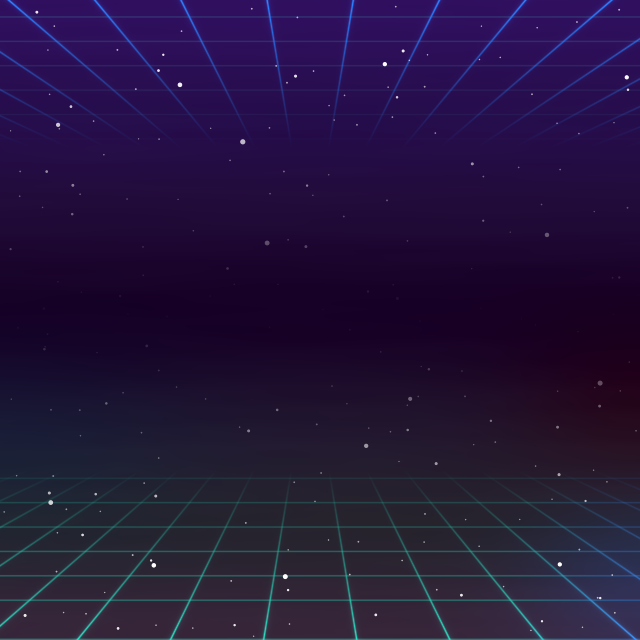
This background is drawn by a Shadertoy shader. Its source:

```glsl
const float ROW_GAP = 0.0381;
const float VANISH_X = 0.4847;
const float DARK_BAND_Y = 0.512;

float hash(vec2 p) {
    vec3 q = fract(vec3(p.xyx) * 0.1031);
    q += dot(q, q.yzx + 33.33);
    return fract((q.x + q.y) * q.z);
}

vec2 gradientAt(vec2 cell) {
    float angle = 6.28318 * hash(cell);
    return vec2(cos(angle), sin(angle));
}

float gradientNoise(vec2 p) {
    vec2 i = floor(p), f = fract(p);
    vec2 w = f * f * f * (f * (f * 6.0 - 15.0) + 10.0);
    vec2 e = vec2(1.0, 0.0);
    float low = mix(dot(gradientAt(i), f), dot(gradientAt(i + e), f - e), w.x);
    float high = mix(dot(gradientAt(i + e.yx), f - e.yx),
                     dot(gradientAt(i + e.xx), f - e.xx), w.x);
    return mix(low, high, w.y);
}

// Vertical colour ramp with soft tints at the sides
vec3 background(vec2 p) {
    vec3 col = mix(vec3(0.215, 0.145, 0.225), vec3(0.150, 0.135, 0.175), smoothstep(0.0, 0.18, p.y));
    col = mix(col, vec3(0.135, 0.095, 0.185), smoothstep(0.18, 0.34, p.y));
    col = mix(col, vec3(0.090, 0.000, 0.145), smoothstep(0.29, 0.51, p.y));
    col = mix(col, vec3(0.130, 0.045, 0.225), smoothstep(0.51, 0.70, p.y));
    col = mix(col, vec3(0.148, 0.050, 0.295), smoothstep(0.66, 0.82, p.y));
    col = mix(col, vec3(0.185, 0.060, 0.370), smoothstep(0.80, 1.0, p.y));

    vec2 left = (p - vec2(0.0, 0.30)) / vec2(0.32, 0.17);
    vec2 right = (p - vec2(1.0, 0.36)) / vec2(0.20, 0.13);
    vec2 corner = (p - vec2(1.0, 0.09)) / vec2(0.18, 0.13);
    col += vec3(-0.035, 0.020, 0.030) * exp(-dot(left, left));
    col += vec3(0.020, -0.045, -0.070) * exp(-dot(right, right));
    col += vec3(0.000, 0.050, 0.130) * exp(-dot(corner, corner));
    return col + 0.008 * gradientNoise(p * vec2(3.0, 45.0));
}

// Distance to rays fanning out from a vanishing point
float rayDistance(vec2 p, vec2 vanish, float spread) {
    vec2 d = p - vanish;
    float depth = max(abs(d.y), 0.001);
    float gap = spread * depth;
    return abs(fract(d.x / gap) - 0.5) * gap / length(vec2(1.0, d.x / depth));
}

float rowDistance(float y, float start) {
    return abs(fract((y - start) / ROW_GAP + 0.5) - 0.5) * ROW_GAP;
}

float stroke(float dist, float halfWidth, float pixel) {
    return 1.0 - smoothstep(halfWidth - pixel, halfWidth + pixel, dist);
}

// Thin core plus halo
vec3 addNeon(vec3 col, vec3 tint, float dist, float strength, float pixel) {
    float core = stroke(dist, 0.0012, pixel);
    float halo = exp(-dist / 0.003);
    col = mix(col, tint, core * strength);
    return col + tint * halo * strength * strength * 0.25;
}

// One jittered dot per occupied cell
float starLayer(vec2 p, float cells, float density, float radius, float seed, float pixel) {
    vec2 cell = floor(p * cells);
    vec2 key = cell + seed;
    vec2 jitter = vec2(hash(key + 17.3), hash(key + 41.7));
    vec2 center = (cell + mix(vec2(0.1), vec2(0.9), jitter)) / cells;
    float size = radius * mix(0.75, 1.1, hash(key + 73.1));
    return step(hash(key), density) * stroke(length(p - center), size, 0.6 * pixel);
}

void mainImage(out vec4 fragColor, in vec2 fragCoord) {
    vec2 p = (fragCoord - 0.5 * iResolution.xy) / iResolution.y + 0.5;
    float pixel = 1.0 / iResolution.y;
    vec3 col = background(p);

    // Ceiling grid
    float ceilingFade = clamp((p.y - 0.770) / 0.230, 0.0, 1.0);
    float ceilingRow = stroke(rowDistance(p.y, 0.9735), 0.0008, pixel);
    float ceilingRay = rayDistance(p, vec2(VANISH_X, 0.595), 0.3325);
    col = mix(col, vec3(0.22, 0.42, 0.56), ceilingRow * 0.6 * ceilingFade);
    col = addNeon(col, vec3(0.13, 0.44, 0.86), ceilingRay, ceilingFade, pixel);

    // Floor grid, turning blue on the right
    float floorFade = clamp((0.265 - p.y) / 0.265, 0.0, 1.0);
    float floorRowDistance = p.y < 0.044 ? abs(p.y - 0.001) : rowDistance(p.y, 0.0622);
    float floorRow = stroke(floorRowDistance, 0.0009, pixel);
    float floorRay = rayDistance(p, vec2(VANISH_X, 0.4453), 0.327);
    vec3 floorTint = mix(vec3(0.14, 0.73, 0.63), vec3(0.18, 0.48, 0.82), smoothstep(0.78, 1.0, p.x));
    col = mix(col, floorTint, floorRow * 0.7 * sqrt(floorFade));
    col = addNeon(col, floorTint, floorRay, floorFade, pixel);

    // Stars dim toward the dark band
    float stars = 0.65 * starLayer(p, 17.0, 0.55, 0.0013, 5.0, pixel);
    stars = max(stars, 0.9 * starLayer(p, 10.0, 0.42, 0.0022, 61.0, pixel));
    stars = max(stars, starLayer(p, 6.0, 0.45, 0.0037, 137.0, pixel));
    float starFade = clamp(abs(p.y - DARK_BAND_Y) / 0.38, 0.04, 1.0);
    col = mix(col, vec3(1.0), stars * starFade);

    fragColor = vec4(clamp(col, 0.0, 1.0), 1.0);
}
```
